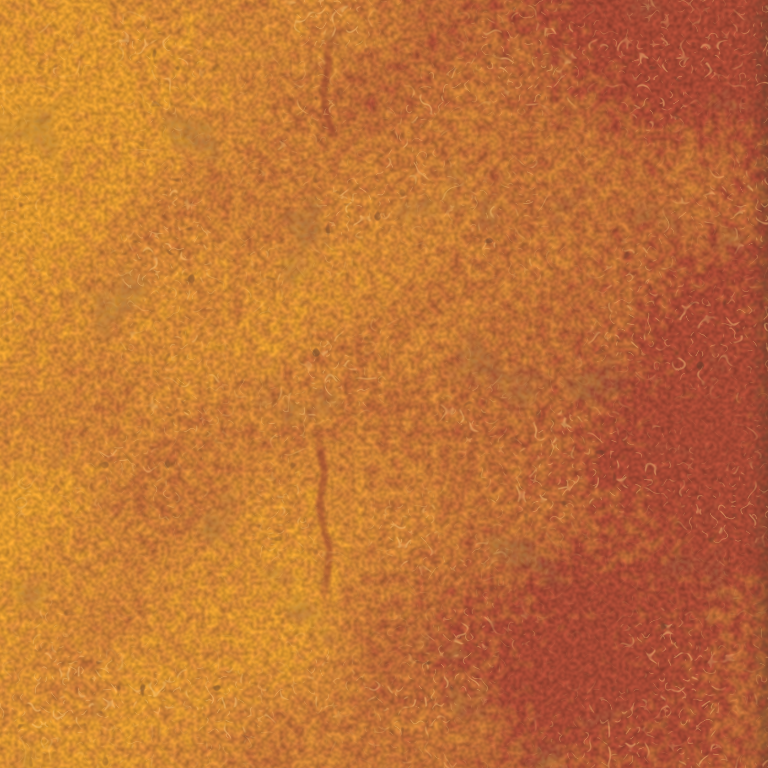
Give the GLSL for this texture, as a WebGL 1 fragment shader.

```glsl
precision highp float;
// Weathered paint: gold on the left wearing into brick red on the right, with fine grain and pale flecks.
uniform vec2 u_resolution;

const vec3 GOLD   = vec3(0.87, 0.59, 0.18);
const vec3 OCHRE  = vec3(0.81, 0.51, 0.21);
const vec3 RUST   = vec3(0.73, 0.41, 0.21);
const vec3 BRICK  = vec3(0.65, 0.28, 0.20);
const vec3 CREAM  = vec3(0.93, 0.74, 0.46);
const vec3 OLIVE  = vec3(0.50, 0.42, 0.27);
const vec3 SHADOW = vec3(0.36, 0.23, 0.16);

const float PATCH_FREQ  = 4.0;
const float GRAIN_FREQ  = 105.0;
const float GRAIN_LIGHT = 0.16;
const float GRAIN_HUE   = 0.24;
const float FLECK_FREQ  = 42.0;
const float FLECK_WIDTH = 0.13;
const float FLECK_ALPHA = 0.62;
const float STROKE_ANGLE = 0.65;

vec2 hashGradient(vec2 cell) {
  vec3 q = fract(cell.xyx * vec3(0.1031, 0.1030, 0.0973));
  q += dot(q, q.yzx + 33.33);
  float angle = 6.2832 * fract((q.x + q.y) * q.z);
  return vec2(cos(angle), sin(angle));
}

float gradientNoise(vec2 p) {
  vec2 i = floor(p), f = p - i;
  vec2 u = f * f * f * (f * (f * 6.0 - 15.0) + 10.0);
  vec2 e = vec2(1.0, 0.0);
  float low = mix(dot(hashGradient(i), f), dot(hashGradient(i + e), f - e), u.x);
  float high = mix(dot(hashGradient(i + e.yx), f - e.yx),
                   dot(hashGradient(i + 1.0), f - 1.0), u.x);
  return 1.4 * mix(low, high, u.y);
}

float fbm(vec2 p) {
  float sum = 0.0, gain = 0.5;
  for (int k = 0; k < 5; k++) {
    sum += gain * gradientNoise(p);
    p = mat2(1.6, 1.2, -1.2, 1.6) * p + 7.3;
    gain *= 0.55;
  }
  return sum;
}

vec2 rotate(vec2 p, float a) {
  return mat2(cos(a), -sin(a), sin(a), cos(a)) * p;
}

// Soft elliptical spot, 1 at its centre
float spot(vec2 p, vec2 centre, vec2 radius) {
  vec2 d = (p - centre) / radius;
  return exp(-dot(d, d));
}

vec3 paintRamp(float t) {
  vec3 c = mix(GOLD, OCHRE, smoothstep(0.0, 0.35, t));
  c = mix(c, RUST, smoothstep(0.3, 0.66, t));
  return mix(c, BRICK, smoothstep(0.6, 0.95, t));
}

// Short curled marks: thin noise contours broken up by a second noise
float flecks(vec2 p, float freq, float threshold) {
  float contour = abs(gradientNoise(p * freq + 3.7));
  float breaks = gradientNoise(p * freq * 1.25 + 51.0);
  return (1.0 - smoothstep(0.0, FLECK_WIDTH, contour))
       * smoothstep(threshold, threshold + 0.25, breaks);
}

// Faint upright scratch
float scratch(vec2 p, vec2 centre, float halfLength) {
  float wobble = 0.010 * gradientNoise(vec2(p.y * 16.0, 4.5));
  float d = abs(p.x - centre.x - wobble);
  return (1.0 - smoothstep(0.001, 0.008, d))
       * (1.0 - smoothstep(0.5, 1.0, abs(p.y - centre.y) / halfLength));
}

void main() {
  vec2 p = gl_FragCoord.xy / u_resolution.y;

  // Broad wear from gold to red, brushed diagonally
  vec2 brushed = rotate(p, STROKE_ANGLE) * vec2(0.65, 1.5);
  float wear = 0.10 + 0.74 * p.x
             + 0.34 * fbm(p * PATCH_FREQ + 11.0)
             + 0.28 * fbm(brushed * PATCH_FREQ + 27.0);
  wear += 0.30 * spot(p, vec2(0.88, 0.97), vec2(0.34, 0.13));
  wear += 0.22 * spot(p, vec2(0.72, 0.14), vec2(0.20, 0.16));
  wear += 0.20 * spot(p, vec2(0.92, 0.40), vec2(0.14, 0.13));
  wear += 0.13 * spot(p, vec2(0.12, 0.45), vec2(0.20, 0.10));
  wear -= 0.14 * spot(p, vec2(0.85, 0.72), vec2(0.20, 0.10));
  wear -= 0.12 * spot(p, vec2(0.35, 0.18), vec2(0.15, 0.14));

  // Fine grain shifts both hue and lightness
  float fine = gradientNoise(p * GRAIN_FREQ);
  float finer = gradientNoise(rotate(p, 0.8) * GRAIN_FREQ * 1.7 + 19.0);
  float hueGrain = gradientNoise(p * GRAIN_FREQ * 0.6 + 73.0);
  vec3 color = paintRamp(wear + GRAIN_HUE * hueGrain);
  color *= 1.0 + GRAIN_LIGHT * (0.6 * fine + 0.9 * finer);

  // Greyed patches, scratches and the dark right rim
  float grey = smoothstep(0.18, 0.5, fbm(p * 9.0 + 41.0));
  color = mix(color, OLIVE, 0.30 * grey * (0.6 + finer));
  float scratches = scratch(p, vec2(0.42, 0.33), 0.13) + scratch(p, vec2(0.425, 0.88), 0.08);
  color = mix(color, BRICK * 0.9, 0.5 * scratches);
  color = mix(color, SHADOW, 0.5 * smoothstep(0.975, 1.01, p.x + 0.02 * fine));

  // Clustered pale flecks and rare dark specks
  float cluster = smoothstep(-0.05, 0.35, fbm(p * 6.0 + 63.0) + 0.12 * p.x);
  float pale = max(flecks(p, FLECK_FREQ, 0.12), 0.8 * flecks(p + 5.0, FLECK_FREQ * 1.7, 0.08));
  color = mix(color, mix(CREAM, color * 1.25, 0.25), FLECK_ALPHA * pale * (0.15 + 0.85 * cluster));
  float specks = smoothstep(0.55, 0.8, gradientNoise(p * 62.0 + 88.0));
  color = mix(color, SHADOW, 0.35 * specks * (0.3 + cluster));

  gl_FragColor = vec4(clamp(color, 0.0, 1.0), 1.0);
}
```
